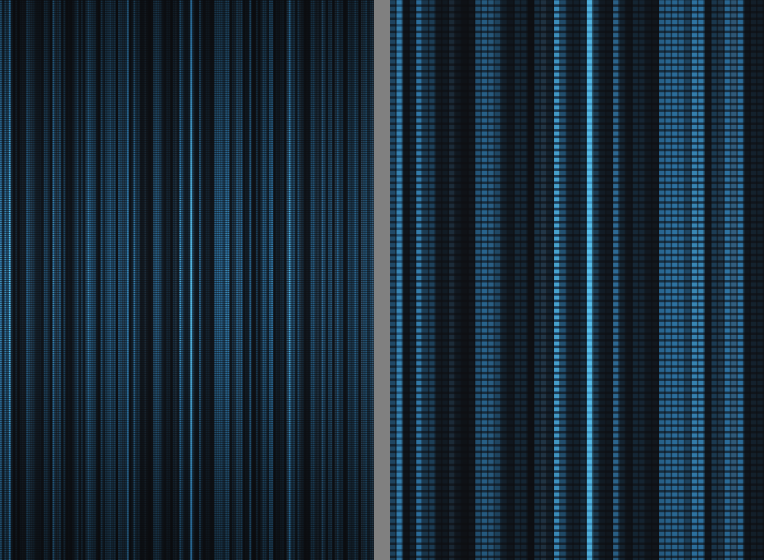
Left: the whole. Right: its middle third, enlarged.
Reproduce this pattern procedurally as a Shadertoy shader.

```glsl
// Dark blue woven light streaks: 171 dotted columns by 256 rows with a soft central glow.

const float COLUMNS = 171.0;
const float ROWS = 256.0;

// Bright columns: index, added strength
const vec2 ACCENTS[12] = vec2[12](
    vec2(0.0, 0.55), vec2(4.0, 0.75), vec2(24.0, 0.60), vec2(35.0, 0.40),
    vec2(48.0, 0.50), vec2(58.0, 0.95), vec2(87.0, 1.30), vec2(114.0, 0.80),
    vec2(123.0, 0.55), vec2(132.0, 0.75), vec2(147.0, 0.45), vec2(167.0, 0.65));

// Shadow bands: centre column, half width
const vec2 SHADOWS[8] = vec2[8](
    vec2(7.0, 2.0), vec2(16.5, 1.6), vec2(32.0, 2.5), vec2(68.0, 2.5),
    vec2(78.0, 2.2), vec2(116.0, 2.0), vec2(139.0, 2.5), vec2(157.5, 2.5));

float hash(float n, float seed) {
    float p = fract(n * 0.1031 + seed * 0.3717);
    p *= p + 33.33;
    return fract(p * (p + p));
}

// One-dimensional gradient noise, roughly -1 to 1
float gradientNoise(float x, float seed) {
    float cell = floor(x);
    float f = x - cell;
    float left = (hash(cell, seed) * 2.0 - 1.0) * f;
    float right = (hash(cell + 1.0, seed) * 2.0 - 1.0) * (f - 1.0);
    return 2.0 * mix(left, right, f * f * f * (f * (f * 6.0 - 15.0) + 10.0));
}

// Fraction of the filter interval that lies between start and end
float overlap(float x, float width, float start, float end) {
    float low = max(x - 0.5 * width, start);
    float high = min(x + 0.5 * width, end);
    return max(high - low, 0.0) / width;
}

float pulseIntegral(float x, float duty) {
    return floor(x) * duty + min(fract(x), duty);
}

// Box-filtered repeating pulse
float pulse(float x, float width, float duty) {
    return (pulseIntegral(x + 0.5 * width, duty)
          - pulseIntegral(x - 0.5 * width, duty)) / width;
}

float accentStrength(float column) {
    float strength = 0.0;
    for (int i = 0; i < 12; i++) {
        strength += ACCENTS[i].y * step(abs(column - ACCENTS[i].x), 0.5);
    }
    return strength;
}

float shadowFactor(float column) {
    float light = 1.0;
    for (int i = 0; i < 8; i++) {
        float d = (column - SHADOWS[i].x) / SHADOWS[i].y;
        light *= 1.0 - 0.72 * exp(-d * d);
    }
    return light;
}

// Blue ramp; tones above one gain a cyan highlight
vec3 streakColor(float tone, float grey) {
    vec3 blue = vec3(0.12, 0.38, 0.55) * tone;
    blue += vec3(0.25, 0.30, 0.10) * max(tone - 1.0, 0.0);
    vec3 steel = vec3(0.25, 0.32, 0.38) * tone;
    return mix(blue, steel, grey);
}

vec3 columnColor(float column, float glow, float rowPulse) {
    // Random streaks broken into light and dark groups
    float streak = mix(0.12, 1.10, hash(column, 3.0));
    streak *= mix(0.25, 1.0, step(0.20, hash(column, 11.0)));
    streak *= 1.0 + 0.45 * gradientNoise(column * 0.13, 5.0);
    streak *= shadowFactor(column);

    // Accents fade less with height and have shallower gaps
    float accent = accentStrength(column);
    float fade = mix(glow, sqrt(glow), min(accent, 1.0));
    float gapLight = mix(0.38, 0.85, smoothstep(0.5, 1.3, accent));
    float tone = (streak * (1.0 - 0.5 * min(accent, 1.0)) + accent) * fade;
    tone *= mix(gapLight, 1.0, rowPulse);

    float grey = 0.45 * smoothstep(0.65, 0.95, hash(column, 23.0));
    return streakColor(tone, grey * (1.0 - min(accent, 1.0)));
}

void mainImage(out vec4 fragColor, in vec2 fragCoord) {
    vec2 uv = fragCoord / iResolution.xy;
    vec2 grid = uv * vec2(COLUMNS, ROWS);
    vec2 pixel = vec2(COLUMNS, ROWS) / iResolution.xy;

    // Vertical glow, fading toward the top and bottom
    float height = (uv.y - 0.51) / 0.38;
    float glow = mix(0.34, 1.12, exp(-height * height));
    float rowPulse = pulse(grid.y, pixel.y, 0.62);

    // Average the neighbouring columns over the pixel footprint
    vec3 color = vec3(0.045, 0.047, 0.058) * mix(0.65, 1.1, glow);
    float center = floor(grid.x);
    for (int k = -1; k <= 1; k++) {
        float column = center + float(k);
        float body = overlap(grid.x, pixel.x, column, column + 0.78);
        float edge = overlap(grid.x, pixel.x, column + 0.78, column + 1.0);
        color += columnColor(column, glow, rowPulse) * (body + 0.45 * edge);
    }
    fragColor = vec4(clamp(color, 0.0, 1.0), 1.0);
}
```
